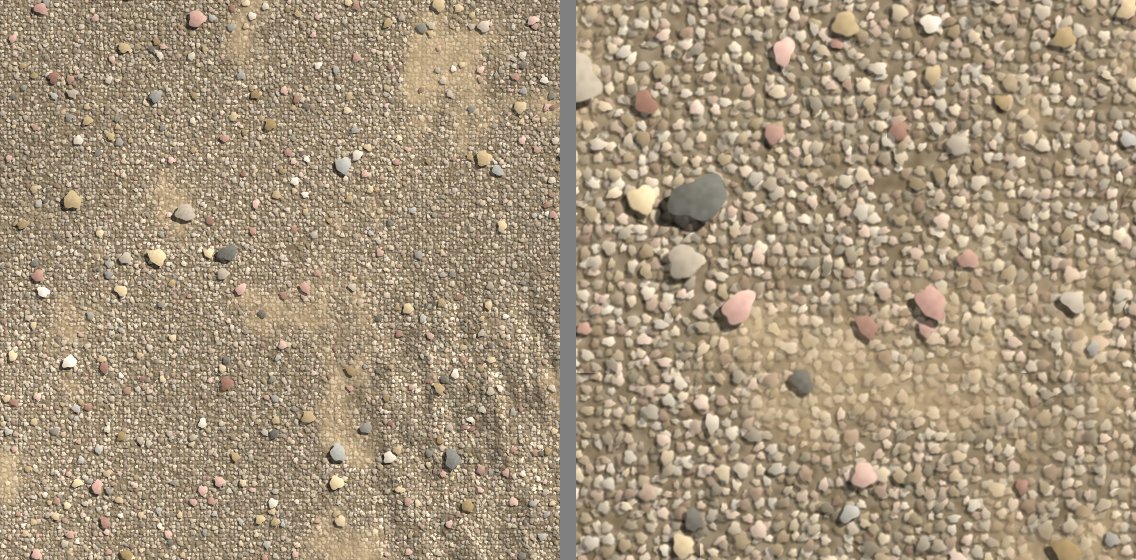
Left: the whole. Right: its middle third, enlarged.
This texture is drawn by a Shadertoy shader. Its source:

```glsl
// Sunlit dry gravel soil: fine grit, scattered tinted pebbles, sandy patches and worn ruts.

const vec2 SUN = vec2(0.74, 0.67);

vec3 hash3(vec2 p) {
    vec3 q = fract(vec3(p.xyx) * vec3(0.1031, 0.1030, 0.0973));
    q += dot(q, q.yxz + 33.33);
    return fract((q.xxy + q.yzz) * q.zyx);
}

float valueNoise(vec2 p) {
    vec2 i = floor(p), f = fract(p);
    f = f * f * (3.0 - 2.0 * f);
    return mix(mix(hash3(i).x, hash3(i + vec2(1, 0)).x, f.x),
               mix(hash3(i + vec2(0, 1)).x, hash3(i + vec2(1, 1)).x, f.x), f.y);
}

float fbm(vec2 p) {
    float sum = 0.0, amp = 0.5;
    for (int i = 0; i < 5; i++) {
        sum += amp * valueNoise(p);
        p = mat2(1.6, 1.2, -1.2, 1.6) * p + 7.3;
        amp *= 0.5;
    }
    return sum;
}

// Soil colour of a given brightness
vec3 earth(float v) {
    return v - vec3(0.0, 0.065, 0.165);
}

// Signed distance to a lumpy, rotated oval stone
float stoneShape(vec2 q, float radius, vec3 rnd) {
    float turn = rnd.x * 6.283;
    q = mat2(cos(turn), sin(turn), -sin(turn), cos(turn)) * q;
    q.y *= 1.0 + 0.55 * rnd.y;
    float a = atan(q.y, q.x + 1e-5);
    float lumps = 1.0 + 0.11 * cos(3.0 * a + 6.0 * rnd.z) + 0.07 * cos(5.0 * a + 9.0 * rnd.y);
    return length(q) - radius * lumps;
}

// Pink, pale, grey or ochre shift for a stone
vec3 mineralTint(float pick) {
    if (pick < 0.30) return vec3(0.05, -0.07, -0.03);
    if (pick < 0.52) return vec3(0.14, 0.15, 0.17);
    if (pick < 0.72) return vec3(-0.16, -0.10, -0.03);
    return vec3(0.07, 0.03, -0.05);
}

// Draws one layer of jittered stones, each with a shadow, over the ground
vec3 addStones(vec3 ground, vec2 uv, float scale, float density, float radius,
               float tinting, float shadow) {
    vec2 p = uv * scale, cell = floor(p);
    float blur = scale * max(0.0011, 0.7 / iResolution.y);
    for (int y = -1; y <= 1; y++)
    for (int x = -1; x <= 1; x++) {
        vec2 id = cell + vec2(x, y);
        vec3 place = hash3(id + scale * 3.7);
        if (place.z > density) continue;
        vec3 form = hash3(id + scale * 5.1 + 41.0);
        vec3 look = hash3(id + scale * 2.3 + 97.0);
        vec2 q = p - id - 0.5 - 0.6 * (place.xy - 0.5);
        float r = radius * (0.65 + 0.6 * look.x);

        float shade = stoneShape(q + SUN * r * 0.55, r, form);
        ground *= 1.0 - shadow * (1.0 - smoothstep(-blur, blur * 1.3, shade));

        float body = stoneShape(q, r, form);
        float light = clamp(dot(q, SUN) / r, -1.0, 1.0);
        vec3 tone = earth(0.60 + 0.31 * look.y) + tinting * mineralTint(look.z);
        tone *= 1.0 + 0.21 * light;
        ground = mix(ground, tone, 1.0 - smoothstep(-blur, blur, body));
    }
    return ground;
}

void mainImage(out vec4 fragColor, in vec2 fragCoord) {
    vec2 uv = fragCoord / iResolution.y;

    // Packed grit
    vec3 col = earth(0.50 + 0.14 * valueNoise(uv * 190.0));
    col = addStones(col, uv, 146.0, 0.95, 0.50, 0.22, 0.30);
    col = addStones(col, uv + 3.0, 92.0, 0.36, 0.38, 0.30, 0.38);

    // Powdery sand gathered in patches
    float patches = fbm(uv * 6.5 + 2.0) + 0.10 * (fbm(uv * 45.0) - 0.5);
    float sand = smoothstep(0.53, 0.70, patches + 0.03 * (uv.x - uv.y));
    vec3 sandColor = vec3(0.86, 0.75, 0.58) * (0.84 + 0.28 * fbm(uv * 75.0));
    col = mix(col, sandColor, 0.62 * sand);

    // Shallow ruts towards the lower right, lit on one flank
    vec2 track = vec2(uv.x + 0.12 * uv.y, uv.y) * vec2(26.0, 8.0);
    float rut = fbm(track + SUN * 0.35) - fbm(track);
    float worn = smoothstep(0.50, 0.78, uv.x) * (1.0 - smoothstep(0.35, 0.60, uv.y));
    col *= 1.0 - worn * clamp(rut * 1.5, -0.18, 0.42);

    // Pebbles in loose clusters, then a few larger stones
    float cluster = smoothstep(0.30, 0.65, valueNoise(floor(uv * 54.0) / 54.0 * 5.0 + 11.0));
    col = addStones(col, uv + 5.0, 54.0, 0.05 + 0.12 * cluster, 0.34, 0.75, 0.48);
    col = addStones(col, uv + 8.0, 34.0, 0.055, 0.33, 0.85, 0.55);
    col = addStones(col, uv + 2.0, 19.0, 0.045, 0.28, 0.90, 0.62);

    // Broad unevenness and fine speckle
    col *= 0.90 + 0.20 * fbm(uv * 3.0 + 20.0) + 0.05 * (1.0 - uv.y) - 0.03 * uv.x;
    col += 0.07 * (valueNoise(uv * 300.0) - 0.5);

    fragColor = vec4(clamp(col, 0.0, 1.0), 1.0);
}
```
